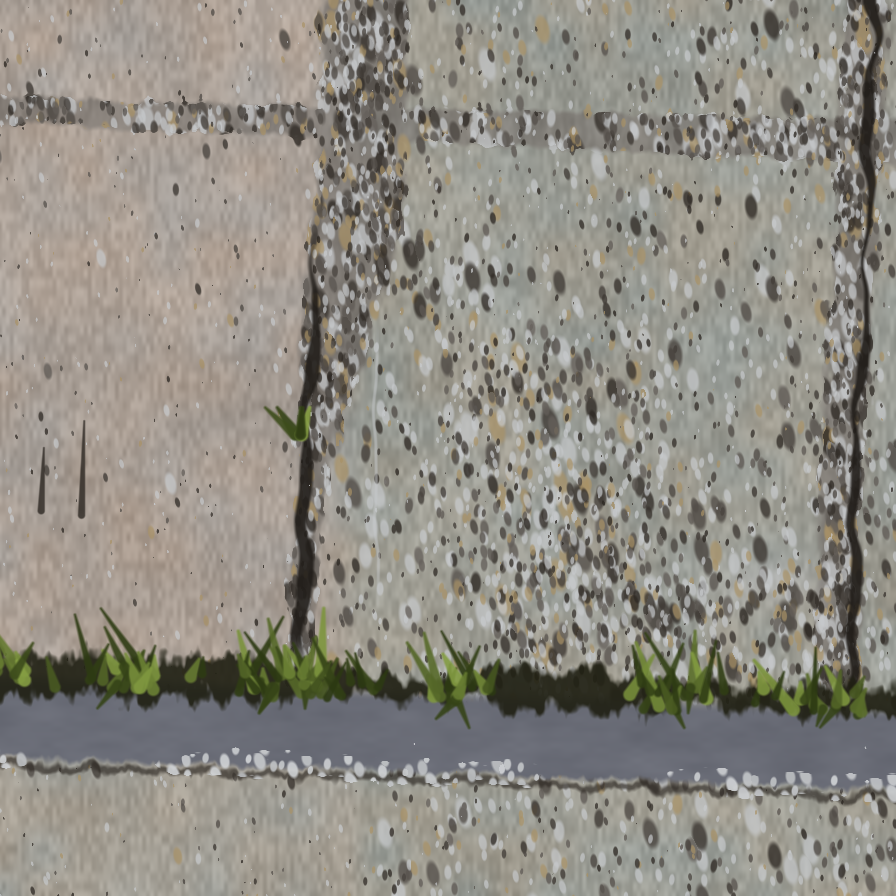
This texture is drawn by a WebGL 2 fragment shader. Its source:

```glsl
#version 300 es
precision highp float;
uniform vec2 u_resolution;
out vec4 outColor;

const vec3 WARM_SLAB = vec3(0.66, 0.62, 0.585);
const vec3 COOL_SLAB = vec3(0.61, 0.61, 0.575);
const vec3 GRAVEL = vec3(0.47, 0.45, 0.43);
const vec3 DARK = vec3(0.17, 0.15, 0.13);
const vec3 PALE = vec3(0.78, 0.79, 0.80);
const vec3 OCHRE = vec3(0.66, 0.57, 0.40);
const vec3 CHANNEL = vec3(0.41, 0.42, 0.46);
const vec3 SOIL = vec3(0.12, 0.12, 0.07);
const vec3 LEAF_DARK = vec3(0.17, 0.22, 0.07);
const vec3 LEAF_LIGHT = vec3(0.54, 0.64, 0.27);
const float SLOPE = -0.036;      // fall of the horizontal courses
const float COURSE_Y = 0.877;
const float SOIL_Y = 0.243;
const float KERB_Y = 0.155;
const int BLADES = 126;
const float CLUMPS[7] = float[7](0.01, 0.12, 0.29, 0.36, 0.52, 0.76, 0.92);

float hash(vec2 p) {
  vec3 q = fract(vec3(p.xyx) * 0.1031);
  q += dot(q, q.yzx + 33.33);
  return fract((q.x + q.y) * q.z);
}

float noise(vec2 p) {
  vec2 i = floor(p), f = fract(p);
  f = f * f * (3.0 - 2.0 * f);
  return mix(mix(hash(i), hash(i + vec2(1, 0)), f.x),
             mix(hash(i + vec2(0, 1)), hash(i + 1.0), f.x), f.y);
}

float fbm(vec2 p) {
  return 0.5 * noise(p) + 0.3 * noise(p * 2.1 + 7.0) + 0.2 * noise(p * 4.3 + 19.0);
}

float blob(vec2 p, vec2 center, vec2 radius) {
  vec2 d = (p - center) / radius;
  return exp(-dot(d, d));
}

float band(float d, float halfWidth, float soft) {
  return 1.0 - smoothstep(halfWidth - soft, halfWidth + soft, abs(d));
}

// Tapered stroke from a to b
float stroke(vec2 p, vec2 a, vec2 b, float width, float soft) {
  vec2 ab = b - a;
  float t = clamp(dot(p - a, ab) / dot(ab, ab), 0.0, 1.0);
  return band(length(p - a - ab * t), width * (1.0 - 0.75 * t), soft);
}

// Scattered upright chips: x is coverage, y a random value per chip
vec2 chips(vec2 p, vec2 cells, float density, float seed) {
  vec2 q = p * cells, base = floor(q), best = vec2(0.0);
  for (int k = 0; k < 9; k++) {
    vec2 id = base + vec2(k % 3 - 1, k / 3 - 1);
    float pick = hash(id + seed), size = hash(id + seed + 41.0);
    vec2 d = q - id - vec2(hash(id + seed + 11.0), hash(id + seed + 23.0));
    d.x += d.y * (size - 0.4) * 0.7;
    float r = mix(0.22, 0.58, size) * smoothstep(pick - 0.04, pick + 0.12, density);
    float m = (1.0 - smoothstep(0.65, 1.15, length(d) / max(r, 0.01))) * step(0.05, r);
    if (m > best.x) best = vec2(m, hash(id + seed + 57.0));
  }
  return best;
}

void main() {
  vec2 p = gl_FragCoord.xy / u_resolution;
  float soft = max(0.0012, 0.8 / u_resolution.y);
  float level = p.y - SLOPE * p.x;
  float ragged = fbm(p * vec2(60.0, 28.0)) - 0.5;

  // Masks of joints, rough areas and courses
  float above = smoothstep(SOIL_Y - 0.01, SOIL_Y + 0.01, level);
  float wideX = 0.335 + 0.072 * smoothstep(0.3, 0.9, p.y);
  float wideHalf = mix(0.012, 0.048, smoothstep(0.4, 0.75, p.y));
  float joint = band(p.x - wideX + ragged * 0.025, wideHalf, 0.007);
  float rightX = 0.935 + 0.03 * smoothstep(0.3, 1.0, p.y);
  joint = max(joint, band(p.x - rightX + ragged * 0.025, 0.023, 0.006));
  float course = band(level - COURSE_Y + ragged * 0.012, mix(0.014, 0.024, p.x), 0.004);
  joint = max(joint, course * 0.85) * above;
  float middle = smoothstep(0.34, 0.42, p.x);
  float worn = blob(p, vec2(0.61, 0.43), vec2(0.13, 0.16)) + blob(p, vec2(0.76, 0.32), vec2(0.2, 0.09))
             + 0.6 * blob(p, vec2(0.5, 0.64), vec2(0.1, 0.1));
  float density = 0.07 + 0.1 * middle + 0.3 * worn * above + 0.6 * joint;
  density *= 0.65 + 0.7 * noise(p * 13.0);

  // Slabs with fine vertical grain
  vec3 color = mix(WARM_SLAB, COOL_SLAB, max(middle, 0.7 * (1.0 - above)));
  color += 0.10 * (fbm(p * 9.0) - 0.5) + 0.11 * (noise(p * vec2(230.0, 95.0)) - 0.5);
  color.rb += vec2(0.04, -0.03) * (noise(p * 21.0) - 0.5);
  color = mix(color, GRAVEL + 0.2 * ragged, joint * 0.8);
  color = mix(color, PALE, 0.75 * blob(p, vec2(0.86, 0.35), vec2(0.055, 0.028)) * (0.7 + ragged));

  // Pale and dark chips at three scales
  for (int i = 0; i < 3; i++) {
    float s = float(i);
    vec2 cells = vec2(58.0, 29.0) * (1.0 + 0.55 * s);
    vec2 light = chips(p + vec2(0.004, 0.0), cells, density * 0.75, 90.0 + s * 37.0);
    vec2 dark = chips(p, cells, density * 0.7, 310.0 + s * 53.0);
    color = mix(color, mix(PALE, OCHRE, step(0.75, light.y)), light.x * 0.7);
    color = mix(color, mix(DARK, GRAVEL, dark.y * 0.8), dark.x * 0.8);
  }

  // Open cracks along the joints, a pale hairline and short scratches
  float wiggle = 0.018 * (noise(vec2(3.0, p.y * 24.0)) - 0.5);
  float gap = 0.002 + 0.008 * noise(vec2(9.0, p.y * 17.0));
  float leftSpan = smoothstep(0.25, 0.29, p.y) * (1.0 - smoothstep(0.66, 0.78, p.y));
  float crack = band(p.x - 0.328 - 0.05 * (p.y - 0.27) - wiggle, gap, soft * 2.0) * leftSpan;
  crack = max(crack, band(p.x - rightX - 0.012 - wiggle, gap * 0.75, soft * 2.0) * above);
  color = mix(color, DARK * 0.75, crack * 0.9);
  float hairline = band(p.x - 0.418 - wiggle * 0.5, 0.0016, soft) * band(p.y - 0.48, 0.14, 0.03);
  color = mix(color, PALE, hairline * 0.5);
  float scratch = max(stroke(p, vec2(0.091, 0.425), vec2(0.094, 0.53), 0.004, soft),
                      stroke(p, vec2(0.046, 0.43), vec2(0.049, 0.5), 0.004, soft));
  color = mix(color, DARK, scratch * 0.8);

  // Smooth channel with a crumbling pale lower edge
  float kerb = level - KERB_Y;
  float channel = smoothstep(-0.004, 0.004, kerb + ragged * 0.015) * (1.0 - above);
  vec3 water = CHANNEL + 0.07 * (fbm(p * vec2(18.0, 40.0)) - 0.5);
  color = mix(color, water, channel);
  color = mix(color, DARK, band(kerb + 0.008 + ragged * 0.02, 0.004, 0.003) * 0.65);
  float crumbZone = band(kerb - 0.002, 0.013, 0.008) * smoothstep(0.3, 0.65, noise(vec2(p.x * 9.0, 4.0)));
  vec2 crumb = chips(p, vec2(75.0, 48.0), crumbZone * 0.95, 700.0);
  color = mix(color, PALE + 0.1 * (crumb.y - 0.5), crumb.x * 0.9);

  // Soil line and grass clumps
  float soilEdge = level - SOIL_Y - 0.008 + ragged * 0.045;
  color = mix(color, SOIL, band(soilEdge, 0.007 + 0.016 * noise(vec2(p.x * 14.0, 2.0)), 0.006) * 0.9);
  for (int i = 0; i < BLADES; i++) {
    vec2 id = vec2(float(i), 5.0);
    float spread = hash(id) + hash(id + 31.0) - 1.0;
    float x = CLUMPS[i % 7] + spread * 0.085;
    vec2 root = vec2(x, SOIL_Y + SLOPE * x + 0.03 * hash(id + 3.0) - 0.01);
    float len = mix(0.018, 0.075, pow(hash(id + 7.0), 2.5));
    vec2 tip = root + len * vec2(1.5 * (hash(id + 13.0) - 0.55), i % 9 == 0 ? -0.8 : 1.0);
    if (i % 21 == 0) { root = vec2(0.335 + spread * 0.01, 0.515); tip = root + vec2(spread * 0.05, 0.03); }
    float shade = hash(id + 17.0);
    vec3 leaf = mix(LEAF_DARK, LEAF_LIGHT, i % 9 == 0 ? 0.1 : shade * shade);
    color = mix(color, leaf, stroke(p, root, tip, 0.0045 + 0.003 * shade, soft * 1.5) * 0.9);
  }
  outColor = vec4(clamp(color, 0.0, 1.0), 1.0);
}
```
